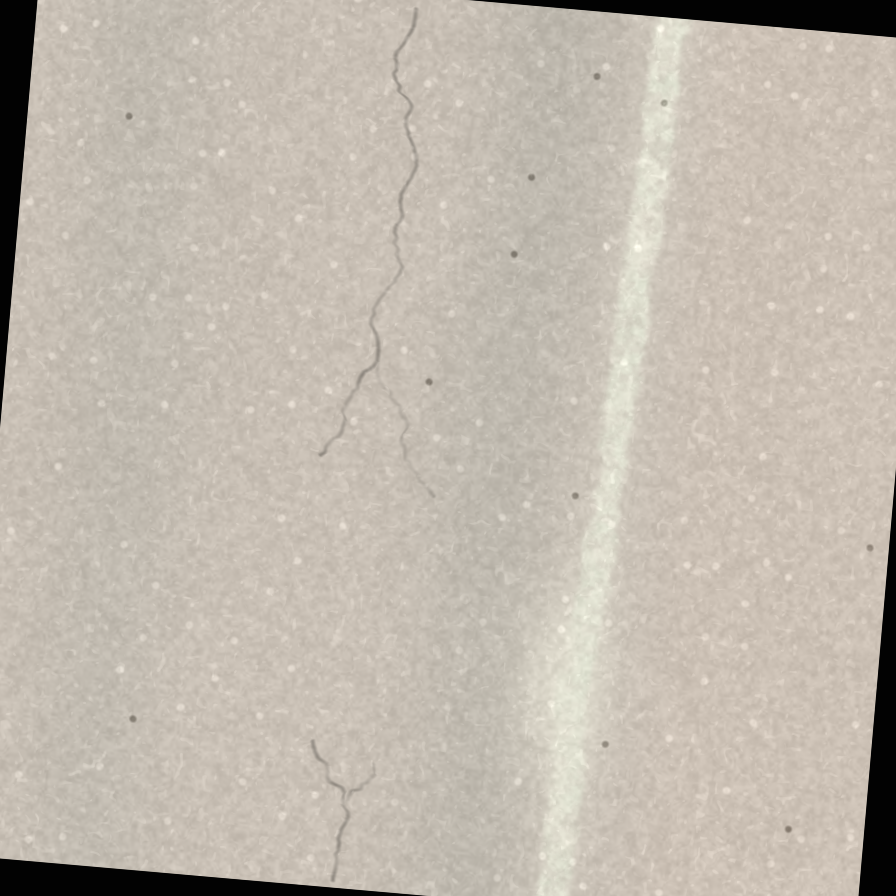
Write a WebGL 1 fragment shader that draws this texture.

```glsl
precision highp float;
// A slightly turned sheet of pale, fine-grained pavement on black, with a worn
// painted line, soft wheel tracks and hairline cracks. Grain is layered value
// noise; cracks are segments bent sideways by noise; pits come from a hashed grid.
uniform vec2 u_resolution;

const vec3 BACKDROP = vec3(0.008);
const vec3 PAVEMENT = vec3(0.792, 0.757, 0.714);
const vec3 PAINT = vec3(0.895, 0.882, 0.825);
const vec3 TRACK_SHADE = vec3(0.042, 0.029, 0.027);
const vec3 CRACK_SHADE = vec3(0.23, 0.22, 0.21);
const float TILT = 0.0873;

float hash(vec2 p) {
  vec3 q = fract(vec3(p.xyx) * 0.1031);
  q += dot(q, q.yzx + 33.33);
  return fract((q.x + q.y) * q.z);
}

float noise(vec2 p) {
  vec2 cell = floor(p), f = fract(p);
  f = f * f * (3.0 - 2.0 * f);
  float low = mix(hash(cell), hash(cell + vec2(1.0, 0.0)), f.x);
  float high = mix(hash(cell + vec2(0.0, 1.0)), hash(cell + 1.0), f.x);
  return mix(low, high, f.y);
}

float signedNoise(vec2 p) { return noise(p) * 2.0 - 1.0; }

float fractalNoise(vec2 p) {
  float sum = 0.0, weight = 0.5;
  for (int i = 0; i < 4; i++) {
    sum += weight * signedNoise(p);
    p = p * 2.03 + 17.3;
    weight *= 0.5;
  }
  return sum;
}

float bell(float x, float width) { return exp(-x * x / (width * width)); }

// Sheet mask with an edge one pixel wide
float sheetMask(vec2 p, float pixel) {
  vec2 d = abs(p) - 0.5;
  return 1.0 - smoothstep(-0.6 * pixel, 0.6 * pixel, max(d.x, d.y));
}

// Broken, jagged hairline from one end to the other
float crack(vec2 p, vec2 from, vec2 to, float wander, float seed, float pixel) {
  vec2 axis = to - from;
  float len = length(axis);
  axis /= len;
  vec2 q = p - from;
  float along = dot(q, axis);
  float t = clamp(along / len, 0.0, 1.0);
  float bend = wander * signedNoise(vec2(along * 17.0, seed))
             + 0.005 * signedNoise(vec2(along * 65.0, seed + 9.0))
             + 0.002 * signedNoise(vec2(along * 160.0, seed + 5.0));
  bend *= min(1.0, 8.0 * t * (1.0 - t));
  float side = dot(q, vec2(-axis.y, axis.x)) - bend;
  float gap = length(vec2(side * 0.75, along - t * len));
  float strength = 0.3 + 0.7 * noise(vec2(along * 48.0, seed + 3.0));
  return strength * (1.0 - smoothstep(0.0, 0.0022 + pixel, gap));
}

// Sparse round specks, one candidate per grid cell
float specks(vec2 p, float scale, float chance, float radius, float seed) {
  vec2 cell = floor(p * scale);
  vec2 jitter = vec2(hash(cell + seed), hash(cell + seed + 31.0));
  vec2 centre = (cell + 0.2 + 0.6 * jitter) / scale;
  float present = step(hash(cell + seed + 67.0), chance);
  return present * (1.0 - smoothstep(0.35 * radius, radius, length(p - centre)));
}

// Pale and dark flecks, curled by a small domain warp
float grain(vec2 p) {
  vec2 warp = vec2(noise(p * 90.0), noise(p * 90.0 + 40.0)) * 0.007;
  float coarse = signedNoise((p + warp) * 145.0);
  float fine = signedNoise((p - warp) * 260.0 + 71.0);
  float fleck = smoothstep(0.45, 0.95, signedNoise((p + warp.yx) * 170.0 + 13.0));
  return 0.026 * coarse + 0.026 * fine + 0.048 * fleck - 0.006;
}

// Worn paint: ragged sides, a pinch in the middle and crackled cover
float paintCover(vec2 p) {
  float centre = 0.184 + 0.048 * p.y - 0.010 * bell(p.y + 0.26, 0.09);
  float halfWidth = 0.0175 - 0.006 * bell(p.y + 0.03, 0.05);
  float ragged = 0.007 * fractalNoise(p * 55.0);
  float cover = 1.0 - smoothstep(-0.006, 0.006, abs(p.x - centre) + ragged - halfWidth);
  float wear = smoothstep(-0.5, 0.25, fractalNoise(p * 95.0 + 5.0));
  return cover * mix(0.5, 1.0, wear);
}

void main() {
  float pixel = 1.0 / min(u_resolution.x, u_resolution.y);
  vec2 c = (gl_FragCoord.xy - 0.5 * u_resolution) * pixel;
  vec2 p = mat2(cos(TILT), sin(TILT), -sin(TILT), cos(TILT)) * c;

  // Long soft wheel tracks and broad tone drift
  float drift = 0.02 * signedNoise(p * vec2(5.0, 3.0) + 8.0);
  float tracks = 0.8 * bell(p.x + 0.37 + drift, 0.08) + bell(p.x - 0.07 + drift, 0.085);
  vec3 color = PAVEMENT - TRACK_SHADE * tracks;
  color += vec3(0.012, 0.004, 0.0) * smoothstep(0.2, 0.3, p.x);
  color += 0.012 * fractalNoise(p * vec2(9.0, 4.0) + 3.0);

  // Paint with its dusty halo, widest at the lower bulge
  float halo = 0.75 * bell(length((p - vec2(0.150, -0.25)) * vec2(1.9, 1.0)), 0.10);
  halo += 0.3 * bell(p.x - 0.182 - 0.048 * p.y, 0.033);
  float paint = paintCover(p);
  color = mix(color, PAINT, min(halo, 0.8));
  color = mix(color, PAINT, paint);
  color += vec3(-0.015, 0.008, 0.0) * paint * noise(p * 40.0);
  color += grain(p);

  // One long crack that forks, and a small Y below it
  vec2 fork = vec2(-0.087, 0.09), knot = vec2(-0.082, -0.407);
  float cracks = crack(p, vec2(-0.078, 0.485), fork, 0.022, 4.0, pixel);
  cracks = max(cracks, crack(p, fork, vec2(-0.141, -0.02), 0.006, 21.0, pixel));
  cracks = max(cracks, 0.5 * crack(p, fork, vec2(-0.011, -0.055), 0.010, 35.0, pixel));
  cracks = max(cracks, crack(p, knot, vec2(-0.122, -0.339), 0.005, 48.0, pixel));
  cracks = max(cracks, 0.7 * crack(p, knot, vec2(-0.052, -0.359), 0.005, 57.0, pixel));
  cracks = max(cracks, crack(p, knot, vec2(-0.086, -0.492), 0.005, 66.0, pixel));
  color -= CRACK_SHADE * cracks;

  // Dark pits and pale stones
  color -= 0.24 * specks(p + 2.0, 11.0, 0.09, 0.0055, 12.0);
  color += 0.09 * specks(p + 2.0, 24.0, 0.22, 0.006, 83.0);

  gl_FragColor = vec4(mix(BACKDROP, color, sheetMask(p, pixel)), 1.0);
}
```
